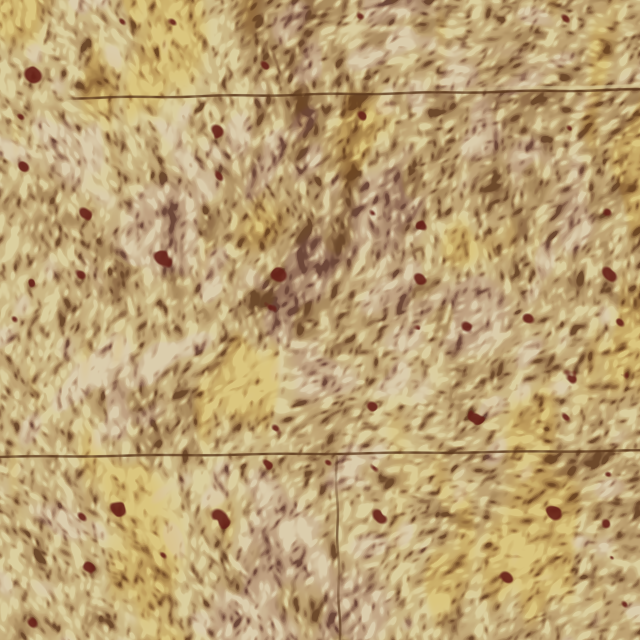
Give the GLSL for this texture, as a three.js fragment shader.

```glsl
// Weathered tan granite slabs: slanted mineral flecks, brown stains, garnets and thin joints.
#define UMBER vec3(0.43, 0.29, 0.17)
#define BROWN vec3(0.58, 0.44, 0.29)
#define TAN vec3(0.67, 0.55, 0.37)
#define SAND vec3(0.75, 0.64, 0.45)
#define STRAW vec3(0.80, 0.72, 0.52)
#define CREAM vec3(0.86, 0.81, 0.62)
#define GARNET vec3(0.40, 0.12, 0.09)
#define JOINT vec3(0.36, 0.22, 0.11)
#define GRAIN 46.0
#define GARNET_CELLS 13.0
#define JOINT_WIDTH 0.0018
#define STAIN 1.0

varying vec2 vUv;

vec3 hash3(vec2 cell) {
  vec3 h = fract(cell.xyx * vec3(0.1031, 0.1030, 0.0973));
  h += dot(h, h.yxz + 33.33);
  return fract((h.xxy + h.yzz) * h.zyx);
}

// Cellular noise of light and dark ellipses, one per cell, scaled to unit deviation.
float flecks(vec2 p, vec2 radii, float lean, float spread) {
  vec2 cell = floor(p);
  float sum = 0.0;
  for (int j = -1; j <= 1; j++) {
    for (int i = -1; i <= 1; i++) {
      vec2 id = cell + vec2(float(i), float(j));
      vec3 rnd = hash3(id);
      float angle = lean + spread * (2.0 * hash3(id + 71.0).x - 1.0);
      vec2 d = p - id - rnd.xy;
      float c = cos(angle), s = sin(angle);
      vec2 e = vec2(c * d.x + s * d.y, c * d.y - s * d.x) / radii;
      sum += (2.0 * rnd.z - 1.0) * exp(-dot(e, e));
    }
  }
  return sum / (0.72 * sqrt(radii.x * radii.y));
}

// Colour by rank: each stop sits in the middle of its share of the area.
vec3 stoneColor(float rank) {
  vec3 c = mix(UMBER, BROWN, smoothstep(0.02, 0.10, rank));
  c = mix(c, TAN, smoothstep(0.10, 0.24, rank));
  c = mix(c, SAND, smoothstep(0.24, 0.45, rank));
  c = mix(c, STRAW, smoothstep(0.45, 0.68, rank));
  return mix(c, CREAM, smoothstep(0.68, 0.90, rank));
}

// Coverage of scattered garnets with ragged outlines.
float garnets(vec2 p, float ragged) {
  vec2 q = p * GARNET_CELLS;
  vec2 id = floor(q);
  vec3 rnd = hash3(id + 19.0);
  float present = step(0.68, hash3(id + 133.0).y);
  vec2 d = q - id - mix(vec2(0.25), vec2(0.75), rnd.xy);
  d.x += 0.35 * d.y;
  float radius = mix(0.055, 0.17, rnd.z * rnd.z);
  return present * (1.0 - smoothstep(-0.035, 0.035, length(d) - radius + 0.02 * ragged));
}

float line(float d) {
  return 1.0 - smoothstep(0.4 * JOINT_WIDTH, 1.7 * JOINT_WIDTH, abs(d));
}

// Soft brown stains: a central column, the right side and the underside of joints.
float stains(vec2 p, float upper, float lower, float streak) {
  float dx = (p.x - 0.49) / 0.13;
  float column = exp(-dx * dx) * smoothstep(0.38, 0.72, p.y);
  float rightSide = smoothstep(0.5, 1.0, p.x);
  float under = exp(-abs(upper) / 0.07) * step(upper, 0.0)
              + 0.7 * exp(-abs(lower) / 0.06) * step(lower, 0.0);
  under *= smoothstep(0.3, 0.65, p.x);
  float seam = exp(-abs(p.x - 0.52) / 0.018) * smoothstep(0.7, 0.3, p.y);
  return column * (0.75 + 0.75 * streak) + 0.4 * rightSide + 0.75 * under + 0.55 * seam;
}

void main() {
  vec2 p = vUv;
  vec2 warped = p + 0.004 * vec2(sin(31.0 * p.y + 9.0 * p.x), sin(27.0 * p.x - 13.0 * p.y));
  float lean = mix(1.7, 0.8, smoothstep(0.1, 0.7, p.x)) + 0.35 * sin(9.0 * p.y + 3.0 * p.x);

  // Noise layers, coarse to fine
  float patches = flecks(p * 7.0 + 40.0, vec2(0.5, 0.4), 1.3, 0.6);
  float streak = flecks(warped * vec2(24.0, 8.0) + 90.0, vec2(0.5, 0.35), 1.57, 0.3);
  float mottle = flecks(warped * 20.0 + 150.0, vec2(0.5, 0.3), lean, 0.8);
  float grain = flecks(warped * GRAIN + 210.0, vec2(0.52, 0.22), lean, 0.8);
  float fine = flecks(warped * GRAIN * 1.7 + 330.0, vec2(0.52, 0.24), lean, 0.7);

  // Stone
  float upper = p.y - 0.845 - 0.015 * p.x - 0.0008 * sin(40.0 * p.x);
  float lower = p.y - 0.286 - 0.010 * p.x - 0.0006 * sin(33.0 * p.x);
  float tone = 0.62 * grain + 0.48 * fine + 0.33 * mottle + 0.20 * patches + 0.30;
  tone -= STAIN * stains(p, upper, lower, streak);
  vec3 color = stoneColor(1.0 / (1.0 + exp(-1.7 * tone)));

  // Ochre patches and mauve-grey minerals
  color *= mix(vec3(1.0), vec3(1.0, 0.96, 0.80), smoothstep(0.3, 1.5, patches + 0.4 * streak));
  color += vec3(0.0, -0.008, 0.055) * smoothstep(0.2, 1.6, mottle - patches);
  color = mix(color, GARNET, 0.9 * garnets(warped, grain));

  // Joints with a pale worn lip at the upper right
  float lip = smoothstep(0.6, 0.95, p.x) * line((upper - 0.005) * 0.7);
  color = mix(color, CREAM, 0.65 * lip);
  float wear = 0.78 + 0.12 * sin(210.0 * p.x) * sin(57.0 * p.x);
  float across = max(line(upper) * smoothstep(0.10, 0.13, p.x), line(lower));
  float upright = line(p.x - 0.531 + 0.02 * p.y - 0.001 * sin(70.0 * p.y));
  upright *= (1.0 - smoothstep(0.27, 0.30, p.y)) * (0.5 + 0.2 * sin(45.0 * p.y));
  color = mix(color, JOINT, max(across * wear, upright));

  gl_FragColor = vec4(color, 1.0);
}
```
